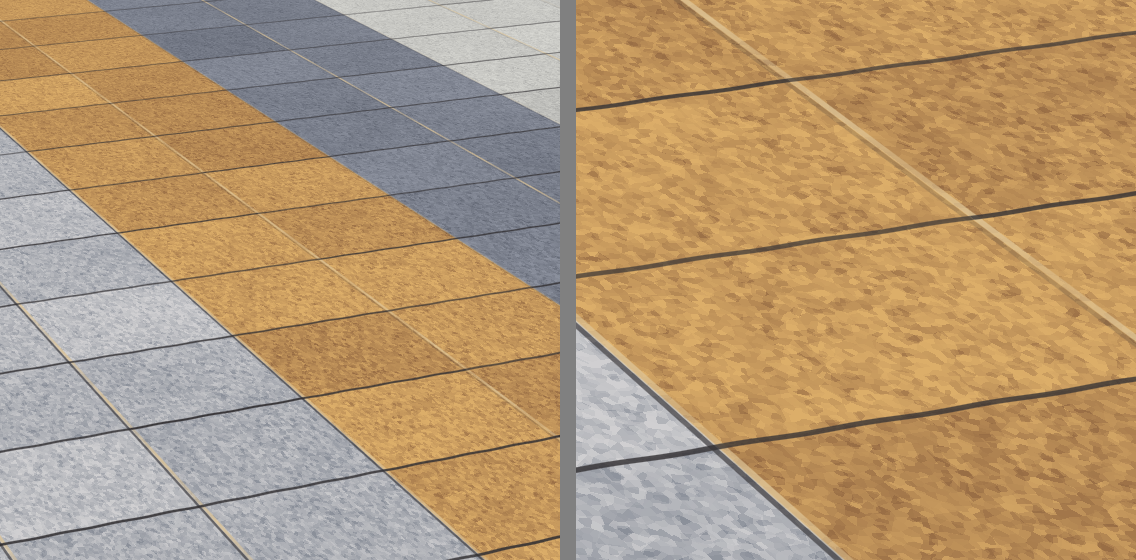
Left: the whole. Right: its middle third, enlarged.
Give the GLSL for this texture, as a WebGL 1 fragment shader.

```glsl
precision highp float;
// Speckled paving slabs in grey, ochre, slate and pale bands, seen in perspective.

uniform vec2 u_resolution;

#define ORIGIN vec2(0.6875, 0.1602)    // canvas position of slab corner (0,0)
#define AXIS_U vec2(0.3411, 0.0673)    // step across the bands
#define AXIS_V vec2(-0.1025, 0.1510)   // step along the bands
#define RECEDE vec2(0.036, 0.077)      // perspective shrink along u and v
#define GRAIN vec2(58.0, 30.0)         // speckles per slab
#define SEAM_HALF 0.013                // dark cross joint, half width
#define GROUT_HALF 0.009               // sandy long joint, half width
#define SLAB_VARIATION 0.42
#define SEAM_COLOR vec3(0.20, 0.19, 0.20)
#define GROUT_COLOR vec3(0.87, 0.77, 0.59)

float hash(vec2 p) {
  return fract(sin(dot(p, vec2(127.1, 311.7))) * 4375.85);
}

float cross2(vec2 a, vec2 b) {
  return a.x * b.y - a.y * b.x;
}

// Canvas point to slab coordinates: the inverse of the perspective map.
vec2 toSlab(vec2 p) {
  vec2 a = AXIS_U - RECEDE.x * p;
  vec2 b = AXIS_V - RECEDE.y * p;
  vec2 r = p - ORIGIN;
  return vec2(cross2(r, b), cross2(a, r)) / cross2(a, b);
}

// Random value of the nearest cellular feature point.
float speckle(vec2 p) {
  vec2 cell = floor(p);
  float nearest = 9.0;
  float value = 0.0;
  for (int y = -1; y <= 1; y++) {
    for (int x = -1; x <= 1; x++) {
      vec2 id = cell + vec2(float(x), float(y));
      vec2 d = id + vec2(hash(id), hash(id + 37.3)) - p;
      float dist = dot(d, d);
      if (dist < nearest) {
        nearest = dist;
        value = hash(id + 71.9);
      }
    }
  }
  return value;
}

// Soft stains from layered sines, about -1 to 1.
float stain(vec2 p) {
  float s = sin(p.x * 3.1 + 1.7 * sin(p.y * 2.3));
  s += 0.6 * sin(p.y * 5.3 + 2.0 * sin(p.x * 4.1 + 1.0));
  s += 0.4 * sin(p.x * 9.7 - p.y * 7.9);
  return s * 0.5;
}

// Box-filtered coverage of a line around d = 0.
float lineCover(float d, float halfWidth, float aa) {
  return clamp((halfWidth - d) / aa + 0.5, 0.0, 1.0)
       - clamp((-halfWidth - d) / aa + 0.5, 0.0, 1.0);
}

float edge(float x, float at, float aa) {
  return clamp((x - at) / aa + 0.5, 0.0, 1.0);
}

// Band colour at u, from dark grain (tone 0) to light grain (tone 1).
vec3 bandColor(float u, float tone, float aa) {
  vec3 grey = mix(vec3(0.54, 0.56, 0.60), vec3(0.79, 0.79, 0.80), tone);
  vec3 ochre = mix(vec3(0.60, 0.43, 0.27), vec3(0.84, 0.66, 0.40), tone);
  vec3 slate = mix(vec3(0.37, 0.39, 0.44), vec3(0.53, 0.55, 0.60), tone);
  vec3 pale = mix(vec3(0.66, 0.66, 0.65), vec3(0.83, 0.83, 0.81), tone);
  vec3 color = mix(grey, ochre, edge(u, 0.0, aa));
  color = mix(color, slate, edge(u, 2.0, aa));
  return mix(color, pale, edge(u, 4.0, aa));
}

void main() {
  vec2 p = gl_FragCoord.xy / u_resolution;
  vec2 slab = toSlab(p);

  // Pixel footprint in slab units
  vec2 dx = toSlab(p + vec2(1.0 / u_resolution.x, 0.0)) - slab;
  vec2 dy = toSlab(p + vec2(0.0, 1.0 / u_resolution.y)) - slab;
  vec2 aa = 1.2 * vec2(length(vec2(dx.x, dy.x)), length(vec2(dx.y, dy.y)));

  // Grain, stains and slab-to-slab variation
  vec2 id = floor(slab);
  float grain = 0.65 * speckle(slab * GRAIN)
              + 0.35 * speckle(slab * GRAIN * 0.45 + 19.0) - 0.5;
  float pits = 1.0 - smoothstep(0.06, 0.16, speckle(slab * GRAIN * 0.9 + 53.0));
  float fade = 1.0 / (1.0 + 0.5 * pow(aa.y * GRAIN.y, 2.0));
  float tone = 0.70 + fade * (0.85 * grain - 0.35 * pits);
  tone += SLAB_VARIATION * (hash(id + 5.0) - 0.55) + 0.07 * stain(slab + 3.0 * hash(id));
  vec3 color = bandColor(slab.x, clamp(tone, 0.0, 1.1), aa.x);

  // Sandy long joints with a shadow on one side, fainter at the inner band edges
  float column = floor(slab.x + 0.5);
  float across = slab.x - column;
  float faint = step(1.5, column) * (1.0 - mod(column, 2.0));
  float shadow = mix(0.65, 0.2, step(0.5, column));
  float wear = 0.8 + 0.2 * sin(slab.y * 8.0 + column * 3.0);
  color = mix(color, SEAM_COLOR, shadow * lineCover(across + 0.011, 0.007, aa.x));
  color = mix(color, GROUT_COLOR,
              mix(0.8, 0.2, faint) * wear * lineCover(across - 0.006, GROUT_HALF, aa.x));

  // Dark cross joints, slightly uneven and softer in the distance
  float row = floor(slab.y + 0.5);
  float along = slab.y - row + 0.003 * sin(slab.x * 23.0 + row * 5.0);
  float depth = clamp(0.98 - 0.03 * slab.y, 0.5, 1.0);
  float strength = depth * mix(0.75, 1.0, hash(vec2(id.x, row) + 11.0));
  color = mix(color, SEAM_COLOR, strength * lineCover(along, SEAM_HALF, aa.y));

  gl_FragColor = vec4(color, 1.0);
}
```
